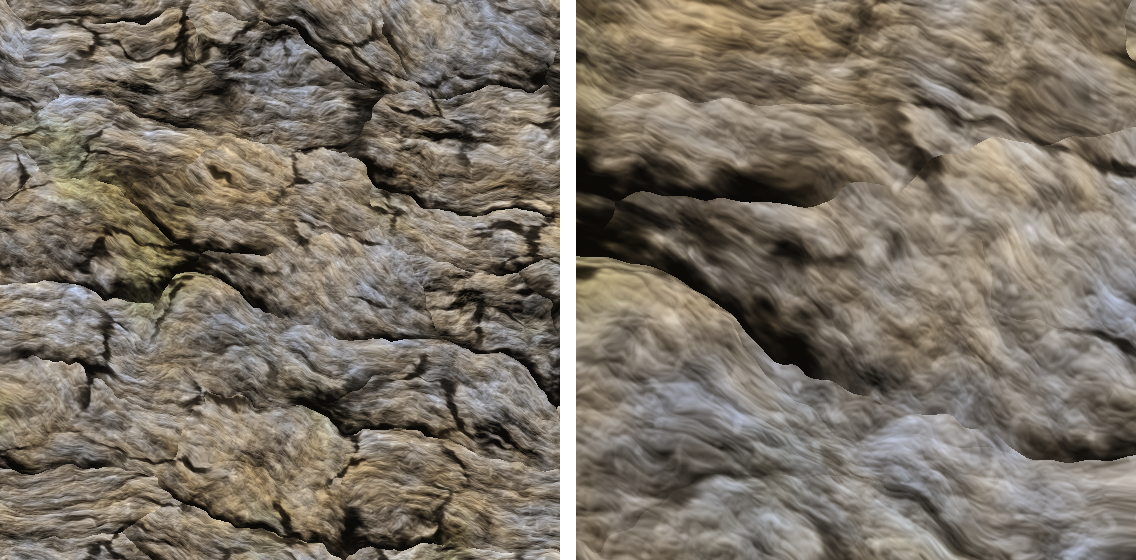
Left, the full canvas; right, a detail of the centre.
Write a WebGL 2 fragment shader that draws this texture.

```glsl
#version 300 es
precision highp float;
// Weathered, layered cliff rock with overhanging ledges, cracks and mineral stains.
uniform vec2 u_resolution;
out vec4 fragColor;

vec2 hash2(vec2 p) {
    vec3 h = fract(p.xyx * vec3(0.1031, 0.1030, 0.0973));
    h += dot(h, h.yzx + 33.33);
    return fract((h.xx + h.yz) * h.zy);
}

float corner(vec2 cell, vec2 offset) {
    float angle = 6.2832 * hash2(cell).x;
    return dot(vec2(cos(angle), sin(angle)), offset);
}

float gradientNoise(vec2 p) {
    vec2 i = floor(p), f = fract(p);
    vec2 u = f * f * f * (f * (f * 6.0 - 15.0) + 10.0);
    vec2 e = vec2(1.0, 0.0);
    return mix(mix(corner(i, f), corner(i + e, f - e), u.x),
               mix(corner(i + e.yx, f - e.yx), corner(i + 1.0, f - 1.0), u.x), u.y);
}

float fbm(vec2 p, int octaves) {
    float sum = 0.0, amplitude = 0.5;
    for (int i = 0; i < octaves; i++) {
        sum += amplitude * gradientNoise(p);
        p = p * 2.03 + 17.3;
        amplitude *= 0.5;
    }
    return sum;
}

// Rounded bumps with sharp creases, drawn out along the strata.
float relief(vec2 p) {
    float height = 0.0, frequency = 7.0;
    for (int i = 0; i < 6; i++) {
        height += abs(gradientNoise(p * vec2(0.5, 1.0) * frequency + float(i) * 19.7)) / frequency;
        frequency *= 2.03;
    }
    return height;
}

// Nearest block: xy = offset from its centre, z = gap to the next block, w = id.
vec4 blocks(vec2 p) {
    vec2 base = floor(p);
    vec4 block = vec4(0.0);
    float nearest = 9.0, second = 9.0;
    for (int y = -1; y <= 1; y++) {
        for (int x = -1; x <= 1; x++) {
            vec2 cell = base + vec2(x, y);
            vec2 offset = p - cell - 0.1 - 0.8 * hash2(cell + 5.0);
            float d = length(offset);
            if (d < nearest) {
                second = nearest;
                nearest = d;
                block = vec4(offset, 0.0, hash2(cell + 41.0).y);
            } else {
                second = min(second, d);
            }
        }
    }
    block.z = second - nearest;
    return block;
}

void main() {
    vec2 p = gl_FragCoord.xy / min(u_resolution.x, u_resolution.y);

    // Jagged blocks at two sizes, tilted down to the right
    vec2 warp = vec2(fbm(p * 3.0 + 2.0, 5), fbm(p * 3.0 + 31.0, 5));
    vec2 bent = p + 0.17 * warp;
    bent.y += 0.16 * bent.x;
    vec4 ledge = blocks(bent * vec2(3.0, 6.0) + 3.0);
    vec4 stone = blocks(bent * vec2(6.0, 12.0) + 20.0);

    // Each ledge carries its own strata direction
    float angle = 0.35 + 0.8 * (ledge.w - 0.5);
    mat2 turn = mat2(cos(angle), sin(angle), -sin(angle), cos(angle));
    vec2 strata = turn * (p + 0.1 * warp) + 4.0;

    // Light from above on the fine relief
    vec2 toLight = vec2(-0.0007, 0.002);
    float slope = (relief(strata) - relief(strata + turn * toLight)) / 0.002;
    float grain = fbm(strata * vec2(32.0, 72.0), 3);
    float tone = 0.535 + 0.08 * slope + 0.45 * grain;
    tone += 0.15 * ledge.y + 0.1 * stone.y + 0.22 * fbm(p * 6.0 + 60.0, 4);

    // Dark streaked mineral and pale lichen flecks
    float darkZone = smoothstep(0.04, 0.3, fbm(p * vec2(3.0, 4.0) + 12.0, 4));
    float streak = smoothstep(-0.05, 0.2, fbm(strata * vec2(11.0, 32.0) + 8.0, 4));
    tone -= darkZone * (0.06 + 0.42 * streak);
    tone += 0.12 * smoothstep(0.25, 0.5, gradientNoise(p * 85.0));

    // Overhang shadows and thin cracks, both broken up along their length
    float ragged = 0.25 * grain;
    float overhang = 1.0 - smoothstep(0.02, 0.26, ledge.z + ragged);
    overhang *= smoothstep(0.15, -0.3, ledge.y) * smoothstep(-0.2, 0.2, gradientNoise(p * 5.0 + 70.0));
    float crack = 1.0 - smoothstep(0.01, 0.12, stone.z + ragged);
    crack *= smoothstep(-0.1, 0.25, gradientNoise(p * 8.0 + 90.0));
    tone *= (1.0 - 0.9 * overhang) * (1.0 - 0.75 * crack);

    // Warm grey rock with rust, olive and cool patches
    tone -= 0.3 * max(tone - 0.62, 0.0);
    tone = clamp(tone, 0.045, 0.9);
    vec3 color = tone - vec3(0.0, 0.16, 0.36) * tone * (1.0 - tone);
    float rust = fbm(p * 4.0 + 45.0, 4) + 0.6 * fbm(strata * vec2(14.0, 26.0) + 15.0, 3);
    float olive = smoothstep(0.05, 0.3, fbm(p * 3.0 + 81.0, 3));
    color *= 1.0 + vec3(0.22, 0.0, -0.45) * clamp(rust, -0.35, 0.45);
    color *= 1.0 + vec3(-0.02, 0.0, -0.18) * olive;
    fragColor = vec4(clamp(color, 0.0, 1.0), 1.0);
}
```
